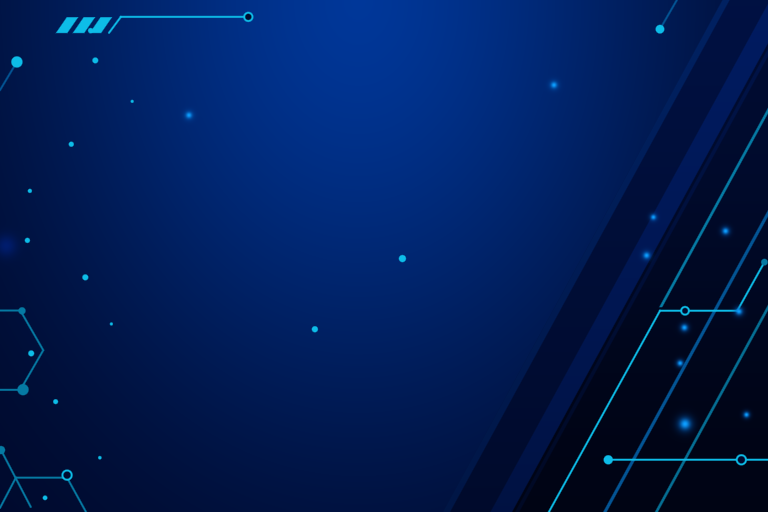
Write a Shadertoy shader that draws this background.

```glsl
const vec3 GLOW_BLUE = vec3(0.0, 0.22, 0.61);
const vec3 EDGE_NAVY = vec3(0.0, 0.04, 0.18);
const vec3 PANEL_TOP = vec3(0.0, 0.065, 0.26);
const vec3 PANEL_LOW = vec3(0.0, 0.04, 0.17);
const vec3 DEEP_TOP = vec3(0.0, 0.045, 0.19);
const vec3 DEEP_LOW = vec3(0.0, 0.015, 0.08);
const vec3 STRIPE = vec3(0.0, 0.11, 0.39);
const vec3 RIM = vec3(0.0, 0.17, 0.46);
const vec3 CYAN = vec3(0.05, 0.74, 0.91);
const vec3 TEAL = vec3(0.02, 0.48, 0.64);
const vec3 STEEL = vec3(0.01, 0.33, 0.58);
const vec3 SPARK = vec3(0.0, 0.48, 1.0);
const float ASPECT = 1.5;
const float SLANT = 0.546;      // sideways run per unit of height
const float STROKE = 0.0019;    // half width of the traces
const int DOTS = 12;
const int SPARKS = 7;

float pixel;
vec3 color;

float hash(float n) { return fract(sin(n * 127.1) * 43758.5453); }

float cover(float d) { return clamp(0.5 - d / pixel, 0.0, 1.0); }

void paint(vec3 ink, float alpha) { color = mix(color, ink, alpha); }

float band(float x, float lo, float hi) {
    return cover(max(lo - x, x - hi) * 0.878);
}

float segment(vec2 p, vec2 a, vec2 b) {
    vec2 ab = b - a;
    return length(p - a - ab * clamp(dot(p - a, ab) / dot(ab, ab), 0.0, 1.0));
}

float hexagon(vec2 p, float apothem) {
    p = abs(p);
    return max(p.y, dot(p, vec2(0.866, 0.5))) - apothem;
}

void trace(vec2 p, vec2 a, vec2 b, vec3 ink) {
    paint(ink, cover(segment(p, a, b) - STROKE));
}

void disc(vec2 p, vec2 c, float r, vec3 ink) {
    paint(ink, cover(length(p - c) - r));
}

void ring(vec2 p, vec2 c, float r) {
    float d = length(p - c) - r;
    paint(EDGE_NAVY, cover(d));
    paint(CYAN, cover(abs(d) - STROKE));
}

void spark(vec2 p, vec2 c, float r) {
    float d = length(p - c) / r;
    paint(SPARK * 0.7, 0.75 * exp(-d * d * 0.7));
    paint(vec3(0.05, 0.62, 1.0), exp(-d * d * 2.5));
}

void backdrop(vec2 p) {
    float d = length((p - vec2(0.7, 1.0)) * vec2(1.0, 0.75));
    color = mix(GLOW_BLUE, EDGE_NAVY, smoothstep(-0.1, 1.05, d));
    paint(vec3(0.0, 0.14, 0.55), 0.6 * exp(-dot(p - vec2(0.012, 0.52), p - vec2(0.012, 0.52)) * 2500.0));
}

// Slanted panels and their traces, u is constant along each slant
void panels(vec2 p) {
    float u = p.x - SLANT * p.y;
    paint(mix(PANEL_LOW, PANEL_TOP, p.y), cover((0.865 - u) * 0.878));
    vec3 deep = mix(DEEP_LOW, DEEP_TOP, smoothstep(0.0, 0.9, p.y));
    paint(deep, cover((1.0 - u) * 0.878));
    paint(RIM, band(u, 0.865, 0.879) * mix(0.35, 0.6, p.y));
    float fade = mix(0.4, 0.9, p.y);
    paint(STRIPE, fade * band(u, 0.958, 1.0));
    paint(STRIPE, fade * 0.5 * band(u, 1.006, 1.014));
    paint(TEAL, band(u, 1.069, 1.075) * cover(0.4 - p.y));
    paint(STEEL, band(u, 1.178, 1.185));
    paint(TEAL * 0.9, band(u, 1.279, 1.285));
}

void circuits(vec2 p) {
    // Right side
    trace(p, vec2(1.072, 0.0), vec2(1.289, 0.393), CYAN);
    trace(p, vec2(1.289, 0.393), vec2(1.44, 0.393), CYAN);
    trace(p, vec2(1.44, 0.393), vec2(1.493, 0.488), CYAN);
    disc(p, vec2(1.493, 0.488), 0.0065, TEAL);
    ring(p, vec2(1.338, 0.393), 0.0075);
    trace(p, vec2(1.188, 0.102), vec2(ASPECT, 0.102), CYAN);
    disc(p, vec2(1.188, 0.102), 0.009, CYAN);
    ring(p, vec2(1.448, 0.102), 0.009);
    trace(p, vec2(1.289, 0.943), vec2(1.322, 1.0), STEEL);
    disc(p, vec2(1.289, 0.943), 0.0085, CYAN);
    // Header with slashes
    for (int i = 0; i < 3; i++) {
        float x = p.x - 0.131 - 0.033 * float(i) - 0.69 * (p.y - 0.951);
        paint(CYAN, cover(max((abs(x) - 0.0112) * 0.82, abs(p.y - 0.951) - 0.0155)));
    }
    trace(p, vec2(0.213, 0.936), vec2(0.236, 0.967), CYAN);
    trace(p, vec2(0.236, 0.967), vec2(0.477, 0.967), CYAN);
    ring(p, vec2(0.485, 0.967), 0.008);
    // Left side
    trace(p, vec2(0.0, 0.824), vec2(0.033, 0.879), STEEL);
    disc(p, vec2(0.033, 0.879), 0.011, CYAN);
    paint(TEAL, cover(abs(hexagon(p - vec2(-0.005, 0.316), 0.0775)) - STROKE));
    disc(p, vec2(0.043, 0.393), 0.007, TEAL);
    disc(p, vec2(0.045, 0.239), 0.011, TEAL);
    trace(p, vec2(0.002, 0.121), vec2(0.06, 0.01), TEAL);
    trace(p, vec2(0.0, 0.008), vec2(0.031, 0.067), TEAL);
    trace(p, vec2(0.031, 0.067), vec2(0.131, 0.067), TEAL);
    trace(p, vec2(0.131, 0.067), vec2(0.168, 0.0), TEAL);
    disc(p, vec2(0.002, 0.121), 0.008, TEAL);
    ring(p, vec2(0.131, 0.072), 0.009);
}

// Loose dots on the left, sparks on the right, a few larger accents
void particles(vec2 p) {
    for (int i = 0; i < DOTS; i++) {
        float k = float(i), h = hash(k + 3.0);
        vec2 c = vec2(0.03 + 0.33 * h, (k + 0.2 + 0.6 * hash(k + 31.0)) / float(DOTS));
        disc(p, c, mix(0.0025, 0.006, hash(k + 57.0)), CYAN);
    }
    for (int i = 0; i < SPARKS; i++) {
        float k = float(i);
        vec2 c = vec2(1.25 + 0.22 * hash(k + 71.0), 0.18 + 0.46 * (k + hash(k + 83.0)) / float(SPARKS));
        spark(p, c, mix(0.005, 0.008, hash(k + 97.0)));
    }
    spark(p, vec2(1.338, 0.172), 0.013);
    spark(p, vec2(0.369, 0.775), 0.008);
    spark(p, vec2(1.082, 0.834), 0.008);
    disc(p, vec2(0.786, 0.495), 0.007, CYAN);
    disc(p, vec2(0.615, 0.357), 0.006, CYAN);
}

void mainImage(out vec4 fragColor, in vec2 fragCoord) {
    vec2 p = fragCoord / iResolution.xy * vec2(ASPECT, 1.0);
    pixel = 1.3 / iResolution.y;
    backdrop(p);
    panels(p);
    circuits(p);
    particles(p);
    fragColor = vec4(color, 1.0);
}
```
